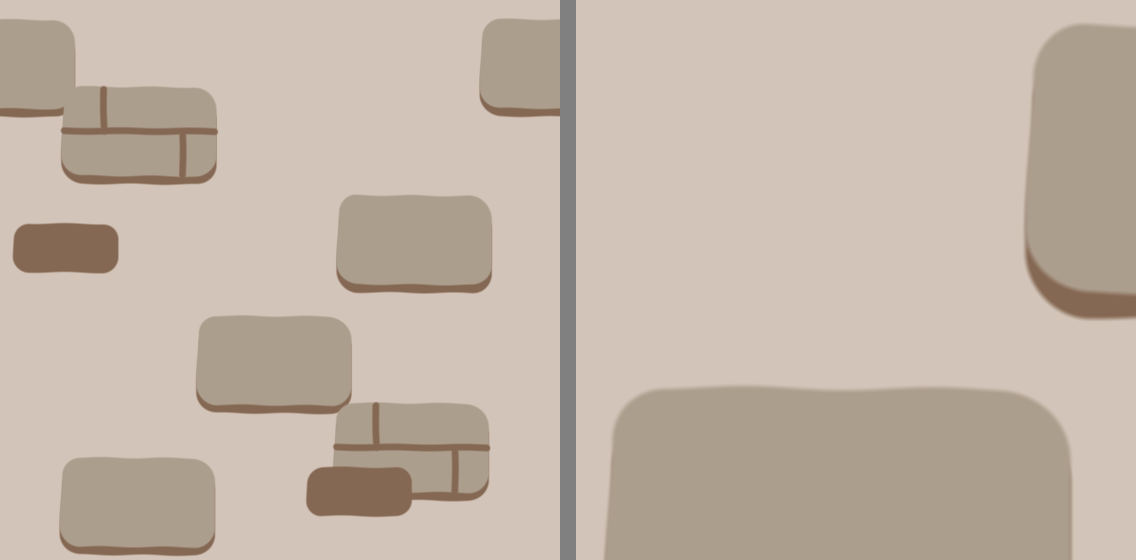
Left: the whole. Right: its middle third, enlarged.
A three.js fragment shader for this pattern:

```glsl
// Scattered flat rounded stones with a dark lower lip, some cracked, and small dark bricks.
varying vec2 vUv;

const vec3 WALL = vec3(0.824, 0.769, 0.722);
const vec3 STONE = vec3(0.675, 0.618, 0.553);
const vec3 DARK = vec3(0.522, 0.408, 0.325);

const int STONE_COUNT = 6;
const int BRICK_COUNT = 2;
const vec2 STONE_HALF = vec2(0.1387, 0.0795);
const vec2 BRICK_HALF = vec2(0.0944, 0.0436);
const vec4 STONE_RADII = vec4(0.032, 0.042, 0.038, 0.036); // TL, TR, BL, BR
const vec4 BRICK_RADII = vec4(0.028);
const vec2 BRICK_START = vec2(0.117, 0.557);
const vec2 BRICK_STEP = vec2(0.524, -0.435);
const float TOP_ROW = 0.870;
const float ROW_STEP = 0.15625;
const float ROW_SWAY = 0.0547;
const float JITTER = 0.02;
const float LIP = 0.0145;
const float CRACK_WIDTH = 0.006;
const float WAVE = 0.0011;
const float SOFT = 0.0022;
const float TAU = 6.28318;

float hash(float n) {
  return fract(sin(n * 12.9898) * 43758.5453);
}

// Shortest offset on a canvas that repeats at its borders
vec2 wrapped(vec2 p) {
  return fract(p + 0.5) - 0.5;
}

float cover(float d) {
  return 1.0 - smoothstep(-SOFT, SOFT, d);
}

float roundBox(vec2 p, vec2 halfSize, vec4 radii) {
  vec2 pair = p.y > 0.0 ? radii.xy : radii.zw;
  float r = p.x > 0.0 ? pair.y : pair.x;
  vec2 q = abs(p) - halfSize + r;
  return length(max(q, 0.0)) + min(max(q.x, q.y), 0.0) - r;
}

float segment(vec2 p, vec2 a, vec2 b) {
  vec2 ab = b - a;
  return length(p - a - ab * clamp(dot(p - a, ab) / dot(ab, ab), 0.0, 1.0));
}

// Hand-drawn block: tapered left side and slightly wavy edges
float block(vec2 p, vec2 halfSize, vec4 radii, float phase) {
  p.x += 0.035 * min(p.x, 0.0) * smoothstep(-0.03, 0.05, p.y);
  p.y += 0.007 * p.x + WAVE * sin(p.x * 55.0 + phase);
  return roundBox(p, halfSize, radii);
}

// One long joint with a short joint above and below it
float cracks(vec2 p) {
  p += 0.0008 * sin(p.yx * 50.0);
  float joint = segment(p, vec2(-0.133, 0.001), vec2(0.135, 0.0));
  float upper = segment(p, vec2(-0.0635, 0.075), vec2(-0.0615, 0.0));
  float lower = segment(p, vec2(0.078, 0.0), vec2(0.0785, -0.078));
  return min(joint, min(upper, lower)) - CRACK_WIDTH;
}

// Stones sit in quarter columns, with rows that drift closer and apart
vec2 stoneCenter(float i) {
  float k = abs(i - 3.0);
  float column = mod(2.0 + 0.5 * k * (k + 1.0) + 0.01, 4.0) - 0.01;
  float sway = ROW_SWAY * sin(TAU * i / 5.0 + 0.314);
  vec2 center = vec2(column * 0.25, TOP_ROW - ROW_STEP * i + sway);
  return center - JITTER * vec2(hash(i + 1.0), 0.2 * hash(i + 9.0));
}

void main() {
  vec3 color = WALL;

  // Large stones: dark lip, face, then cracks on every third one
  for (int n = 0; n < STONE_COUNT; n++) {
    float i = float(n);
    vec2 p = wrapped(vUv - stoneCenter(i));
    float phase = TAU * hash(i + 3.0);
    float lip = block(p + vec2(0.0, LIP), STONE_HALF, STONE_RADII, phase + 2.0);
    float face = block(p, STONE_HALF, STONE_RADII, phase);
    color = mix(color, DARK, cover(lip));
    color = mix(color, STONE, cover(face));
    if (mod(i + 0.5, 3.0) > 1.0 && mod(i + 0.5, 3.0) < 2.0) {
      color = mix(color, DARK, cover(cracks(p)));
    }
  }

  // Small dark bricks on top
  for (int n = 0; n < BRICK_COUNT; n++) {
    float i = float(n);
    vec2 p = wrapped(vUv - BRICK_START - BRICK_STEP * i);
    float brick = block(p, BRICK_HALF, BRICK_RADII, TAU * hash(i + 20.0));
    color = mix(color, DARK, cover(brick));
  }

  gl_FragColor = vec4(color, 1.0);
}
```
